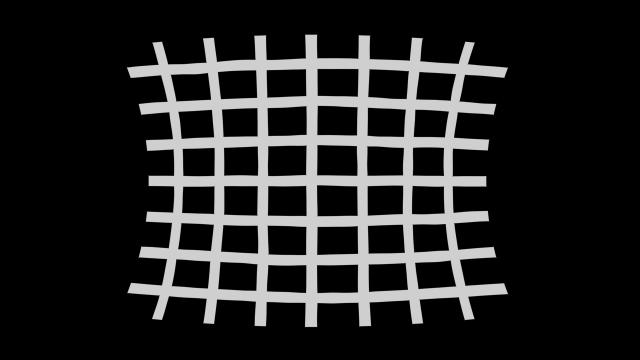
Write a Shadertoy shader that draws this pattern.

```glsl
// Pale hand-cut lattice of seven by seven strips, pinched at the waist, on black.

float hash(vec2 p) {
    return fract(sin(dot(p, vec2(127.1, 311.7))) * 43758.5453);
}

// Smooth wobble along a strip, from -1 to 1
float wobble(float t, float seed) {
    float cell = floor(t), f = fract(t);
    f = f * f * (3.0 - 2.0 * f);
    return 2.0 * mix(hash(vec2(cell, seed)), hash(vec2(cell + 1.0, seed)), f) - 1.0;
}

// Horizontal strip k: its ends droop towards the middle row
float rowDistance(vec2 p, float k) {
    p.x -= 0.0104;
    float reach = 0.469 + 0.61 * p.y * p.y;
    float droop = 0.0266 * sin(k * 0.5236) * pow(abs(p.x) / reach, 1.6);
    float center = k * (0.1146 - 0.002 * abs(k)) - droop;
    center += 0.0018 * wobble(p.x * 9.0, k + 20.0);
    float halfWidth = 0.0146 + 0.0007 * wobble(p.x * 24.0, k + 40.0);
    return max(abs(p.y - center) - halfWidth, abs(p.x) - reach);
}

// Vertical strip j: its ends flare away from the middle column
float columnDistance(vec2 p, float j) {
    float reach = 0.406 - 0.11 * p.x * p.x;
    float slope = 0.0922 * j * abs(j) * p.y;
    float center = j * (0.1435 - 0.0064 * abs(j)) - 0.0058 / (1.0 + j * j);
    center += 0.5 * slope * p.y + 0.0018 * wobble(p.y * 10.0, j + 60.0);
    float halfWidth = 0.015 - 0.0008 * abs(j) + 0.01 * p.y * p.y;
    halfWidth += 0.0007 * wobble(p.y * 24.0, j + 80.0);
    float side = (abs(p.x - center) - halfWidth) / sqrt(1.0 + slope * slope);
    return max(side, abs(p.y) - reach);
}

void mainImage(out vec4 fragColor, in vec2 fragCoord) {
    vec2 p = (fragCoord - 0.5 * iResolution.xy) / iResolution.y;
    p -= vec2(-0.0174, -0.0023);

    // Union of all strips
    float d = 1.0;
    for (int i = -3; i <= 3; i++) {
        d = min(d, min(rowDistance(p, float(i)), columnDistance(p, float(i))));
    }

    // Smooth edge, about one pixel wide
    float edge = 0.7 / iResolution.y;
    float cover = 1.0 - smoothstep(-edge, edge, d);
    fragColor = vec4(vec3(0.81) * cover, 1.0);
}
```
